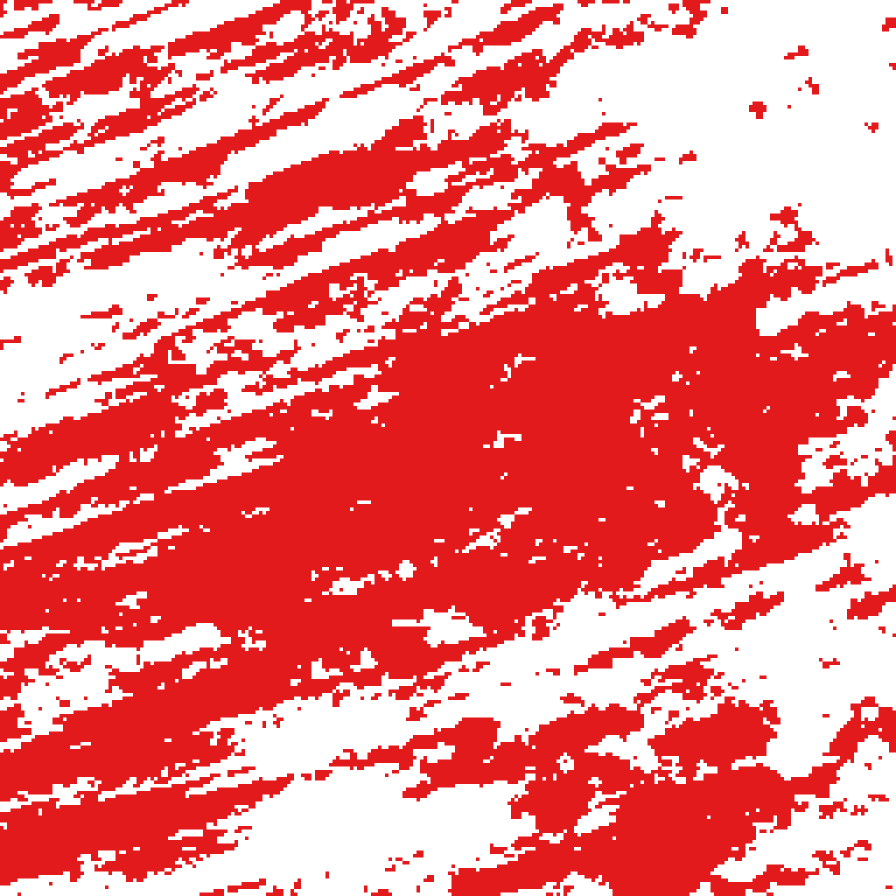
Reproduce this texture procedurally as a WebGL 1 fragment shader.

```glsl
precision highp float;
// Rough red dry-brush strokes sweeping up to the right over white paper.
uniform vec2 u_resolution;

const vec3 PAPER = vec3(1.0);
const vec3 PAINT = vec3(0.89, 0.10, 0.11);
const float GRAINS = 256.0; // square paper grains across the canvas

float hash(vec2 p) {
  vec3 q = fract(p.xyx * 0.1031);
  q += dot(q, q.yzx + 33.33);
  return fract((q.x + q.y) * q.z);
}

float valueNoise(vec2 p) {
  vec2 cell = floor(p);
  vec2 f = fract(p);
  f = f * f * (3.0 - 2.0 * f);
  float low = mix(hash(cell), hash(cell + vec2(1.0, 0.0)), f.x);
  float high = mix(hash(cell + vec2(0.0, 1.0)), hash(cell + 1.0), f.x);
  return mix(low, high, f.y);
}

// Distance to the nearest scattered point, about 0 to 1
float cellular(vec2 p) {
  vec2 cell = floor(p);
  float nearest = 2.0;
  for (int j = -1; j <= 1; j++) {
    for (int i = -1; i <= 1; i++) {
      vec2 c = cell + vec2(float(i), float(j));
      vec2 point = c + vec2(hash(c), hash(c + 57.0));
      nearest = min(nearest, distance(p, point));
    }
  }
  return nearest;
}

// Layered noise centred on zero
float fractalNoise(vec2 p) {
  float sum = 0.0;
  float amplitude = 0.5;
  for (int i = 0; i < 4; i++) {
    sum += amplitude * (valueNoise(p) - 0.5);
    p = p * 2.0 + 17.3;
    amplitude *= 0.7;
  }
  return sum;
}

// Soft ellipse leaning along the stroke by the given slope
float blob(vec2 p, vec2 centre, vec2 radius, float slope) {
  vec2 d = p - centre;
  d.y -= slope * d.x;
  d /= radius;
  return exp(-dot(d, d));
}

// Broad layout of loaded and bare areas
float paintLoad(vec2 p) {
  float load = -0.06;
  load += 0.46 * blob(p, vec2(0.45, 0.43), vec2(0.40, 0.19), 0.30);
  load += 0.28 * blob(p, vec2(0.77, 0.62), vec2(0.20, 0.09), 0.10);
  load += 0.28 * blob(p, vec2(0.35, 0.76), vec2(0.17, 0.07), 0.40);
  load += 0.28 * blob(p, vec2(0.02, 0.91), vec2(0.11, 0.08), 0.40);
  load += 0.23 * blob(p, vec2(0.10, 0.12), vec2(0.24, 0.10), 0.25);
  load += 0.50 * blob(p, vec2(0.75, 0.07), vec2(0.08, 0.14), 0.30);
  load -= 0.75 * blob(p, vec2(0.40, 0.08), vec2(0.14, 0.10), 0.00);
  load -= 0.34 * blob(p, vec2(0.92, 0.90), vec2(0.24, 0.24), 0.00);
  load -= 0.35 * blob(p, vec2(0.66, 0.25), vec2(0.10, 0.06), 0.20);
  load -= 0.24 * blob(p, vec2(0.96, 0.10), vec2(0.11, 0.22), 0.00);
  load -= 0.12 * blob(p, vec2(0.08, 0.55), vec2(0.16, 0.14), 0.30);
  return load;
}

// Bristle marks: long along the stroke, thin across it
float bristles(vec2 stroke) {
  float wide = valueNoise(stroke * vec2(3.4, 48.0));
  float thin = valueNoise(stroke * vec2(7.0, 112.0) + 31.0);
  return 0.5 * wide + 0.5 * thin - 0.5;
}

// 1 where paint sticks, 0 where the paper shows
float paintCoverage(vec2 p) {
  vec2 stroke = vec2(p.x + 0.3 * p.y, p.y - p.x * (0.24 + 0.14 * p.y));
  float grit = fractalNoise(stroke * vec2(17.0, 25.0) + 5.0);
  float flecks = 0.5 - cellular(stroke * vec2(75.0, 95.0));
  stroke.y += 0.015 * grit;

  float dryness = smoothstep(0.1, 0.8, p.x);
  float field = paintLoad(p);
  field += bristles(stroke) * mix(1.4, 0.8, dryness);
  field += grit * mix(0.9, 1.4, dryness);
  field += flecks * 0.27;
  return step(0.0, field);
}

// Centre of the square grain that holds a point
vec2 grainCentre(vec2 p) {
  return (floor(p * GRAINS) + 0.5) / GRAINS;
}

void main() {
  // Average four samples per pixel to smooth the grain edges at any size
  float coverage = 0.0;
  for (int j = 0; j < 2; j++) {
    for (int i = 0; i < 2; i++) {
      vec2 offset = (vec2(float(i), float(j)) - 0.5) * 0.5;
      vec2 uv = (gl_FragCoord.xy + offset) / u_resolution;
      coverage += 0.25 * paintCoverage(grainCentre(uv));
    }
  }
  gl_FragColor = vec4(mix(PAPER, PAINT, coverage), 1.0);
}
```
